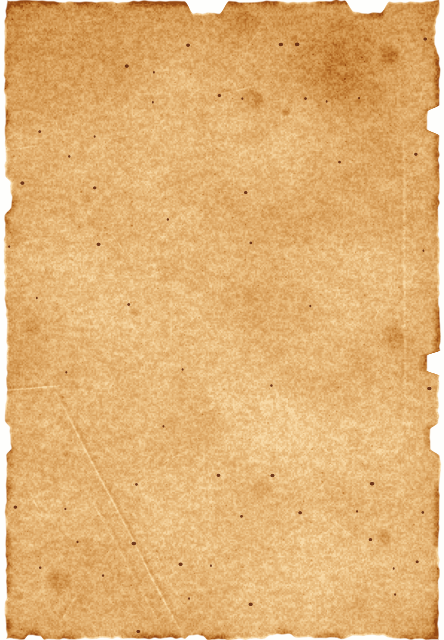
Write a WebGL 2 fragment shader that draws this texture.

```glsl
#version 300 es
precision highp float;
// A sheet of old tan paper with torn edges, stains, specks and creases on white.
uniform vec2 u_resolution;
out vec4 fragColor;

float hash(vec2 p) {
  vec3 q = fract(vec3(p.xyx) * 0.1031);
  q += dot(q, q.yzx + 33.33);
  return fract((q.x + q.y) * q.z);
}

vec2 hash2(vec2 p) { return vec2(hash(p), hash(p + 71.7)); }

float noise(vec2 p) {
  vec2 i = floor(p), f = fract(p);
  f = f * f * (3.0 - 2.0 * f);
  return mix(mix(hash(i), hash(i + vec2(1, 0)), f.x),
             mix(hash(i + vec2(0, 1)), hash(i + vec2(1, 1)), f.x), f.y);
}

float layered(vec2 p) {
  float sum = 0.0, weight = 0.5;
  for (int i = 0; i < 5; i++) {
    sum += weight * noise(p);
    p = mat2(1.6, 1.2, -1.2, 1.6) * p + 17.3;
    weight *= 0.5;
  }
  return sum;
}

// How far a torn side is eaten inward at position s along it
float tear(float s, float seed, float depth) {
  float ragged = 0.004 * noise(vec2(s * 26.0, seed)) + 0.0025 * noise(vec2(s * 120.0, seed + 7.0));
  float cell = floor(s * 8.0);
  vec2 h = hash2(vec2(cell + 3.0, seed * 5.0));
  float offset = abs(fract(s * 8.0) - 0.4 - 0.2 * h.y) / (0.1 + 0.2 * h.y);
  return ragged + depth * smoothstep(0.5, 0.9, h.x) * smoothstep(1.0, 0.55, offset);
}

// Pale ridge with a soft shadow on one side, fading at both ends
float crease(vec2 p, vec2 a, vec2 b, float width) {
  vec2 ab = b - a;
  float along = dot(p - a, ab) / dot(ab, ab);
  float across = dot(p - a, normalize(vec2(-ab.y, ab.x))) / width;
  float fade = smoothstep(0.0, 0.2, along) * smoothstep(1.0, 0.8, along);
  float shade = (across - 2.6) / 1.8;
  return fade * (exp(-across * across) - 0.55 * exp(-shade * shade));
}

// Scattered dots, one possible dot in each cell
float specks(vec2 p, float scale, float share, float radius) {
  vec2 cell = floor(p * scale);
  vec2 h = hash2(cell + scale);
  vec2 centre = (cell + 0.2 + 0.6 * hash2(cell + 41.0)) / scale;
  float size = radius * (0.4 + 0.6 * h.y * h.y);
  float soft = 0.0009;
  float dist = length((p - centre) * vec2(1.0, 0.75 + 0.5 * h.y));
  return step(h.x, share) * smoothstep(size + soft, size - soft, dist);
}

vec3 paperColour(float tone) {
  vec3 c = mix(vec3(0.59, 0.29, 0.08), vec3(0.73, 0.45, 0.17), clamp(tone, 0.0, 1.0));
  c = mix(c, vec3(0.81, 0.57, 0.29), clamp(tone - 1.0, 0.0, 1.0));
  c = mix(c, vec3(0.87, 0.66, 0.40), clamp(tone - 2.0, 0.0, 1.0));
  c = mix(c, vec3(0.92, 0.75, 0.51), clamp(tone - 3.0, 0.0, 1.0));
  return mix(c, vec3(0.97, 0.85, 0.65), clamp(tone - 4.0, 0.0, 1.0));
}

void main() {
  vec2 p = gl_FragCoord.xy / u_resolution.y;
  float width = u_resolution.x / u_resolution.y;
  float pixel = 1.0 / u_resolution.y;

  // Distance inward from the torn outline
  float sides = min(p.x - 0.006 - tear(p.y, 1.0, 0.007), width - 0.004 - p.x - tear(p.y, 2.0, 0.022));
  float ends = min(p.y + 0.001 - tear(p.x, 3.0, 0.006), 1.001 - p.y - tear(p.x, 4.0, 0.018));
  float inset = min(sides, ends);

  // Browning toward the rim, the corners and the top
  vec2 warp = vec2(layered(p * 7.0), layered(p * 7.0 + 31.0)) - 0.5;
  float tone = 3.85 + 2.2 * (layered(p * vec2(7.0, 9.0) + 5.0) - 0.5);
  vec2 toRim = max(vec2(min(p.x, width - p.x), min(p.y, 1.0 - p.y)) + 0.04 * warp, 0.0);
  tone -= 1.1 * exp(-toRim.x / 0.055) + 1.0 * exp(-toRim.y / 0.05);
  tone -= 0.65 * smoothstep(0.6, 1.0, p.y);
  tone -= 1.4 * exp(-pow(length(p - vec2(0.55, 0.91) + 0.12 * warp) / 0.065, 2.0));

  // Soft round stains and short wrinkles
  for (int i = 0; i < 18; i++) {
    vec2 h = hash2(vec2(float(i) * 3.7, 12.0)), g = hash2(vec2(float(i) * 5.3, 29.0));
    float radius = 0.006 + 0.014 * g.x * g.x;
    float dist = length(p - h * vec2(width, 1.0) + 0.018 * warp);
    tone -= (0.5 + 1.1 * g.y) * smoothstep(radius * 1.4, radius * 0.5, dist);
    vec2 start = g.yx * vec2(width, 1.0);
    float angle = 2.4 * h.x - 1.2;
    vec2 reach = (0.02 + 0.05 * h.y) * vec2(cos(angle), sin(angle));
    tone += 0.65 * crease(p + 0.025 * warp, start, start + reach, 0.0013);
  }

  // Long folds
  vec2 bent = p + 0.007 * warp;
  tone += 1.3 * crease(bent, vec2(0.07, 0.42), vec2(0.30, -0.02), 0.0017);
  tone += 0.6 * crease(bent, vec2(0.12, 0.26), vec2(0.27, -0.01), 0.002);
  tone += 1.4 * crease(bent, vec2(-0.02, 0.388), vec2(0.10, 0.398), 0.0014);
  tone += 0.6 * crease(bent, vec2(0.635, 0.30), vec2(0.63, 0.82), 0.0022);

  // Fine grain and faint sideways fibres
  tone += 1.5 * (noise(p * 430.0) - 0.5) + 1.0 * (noise(p * 210.0 + 9.0) - 0.5);
  tone += 0.7 * (noise(p * vec2(70.0, 190.0)) - 0.5);
  tone -= 1.3 * specks(p, 75.0, 0.16, 0.0018);

  // Scorched and frayed rim
  float fray = noise(p * 38.0 + 3.0);
  tone -= 2.2 * smoothstep(0.014, 0.0, inset) * smoothstep(0.4, 0.8, fray);
  tone += 1.6 * smoothstep(0.004, 0.001, inset) * smoothstep(0.55, 0.3, fray);

  vec3 colour = paperColour(tone);
  colour = mix(colour, vec3(0.36, 0.13, 0.04), 0.85 * specks(p, 22.0, 0.18, 0.0036));
  colour = mix(vec3(0.995, 0.995, 0.99), colour, smoothstep(-pixel, pixel, inset));
  fragColor = vec4(colour, 1.0);
}
```
